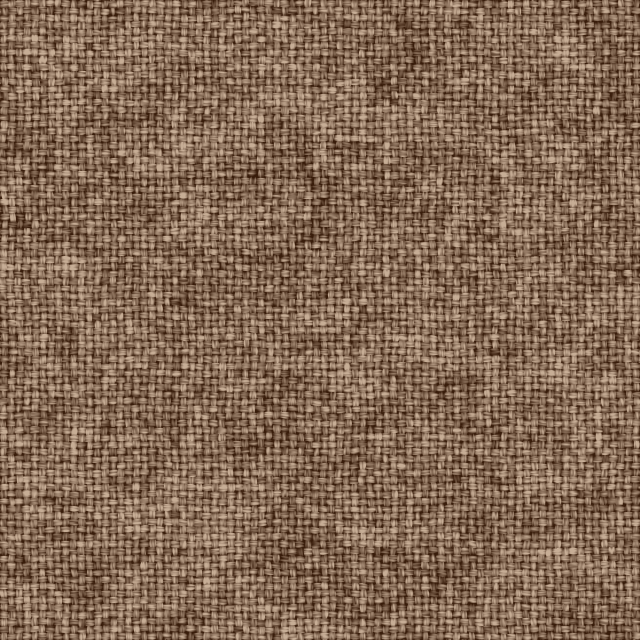
Reproduce this texture procedurally as a WebGL 2 fragment shader.

```glsl
#version 300 es
precision highp float;
// Brown plain-weave cloth with fibrous, unevenly dyed yarns.

#define YARNS vec2(82.0, 90.0)       // warp yarns across, weft yarns down
#define HALF_WIDTH vec2(0.38, 0.41)  // warp and weft half widths, in yarn pitches
#define SLUB 0.18                    // thickness variation along a yarn
#define WANDER 0.35                  // drift of the yarns from a straight grid
#define FIBRE 0.58                   // contrast of the fine fibres
#define DYE 0.34                     // tone variation along each yarn
#define MOTTLE 0.13                  // tone variation over the cloth
#define CONTRAST 1.22
#define BRIGHTNESS 0.59
#define DARK vec3(0.22, 0.11, 0.04)
#define LIGHT vec3(0.73, 0.63, 0.54)

uniform vec2 u_resolution;
out vec4 fragColor;

const float PI = 3.14159;

float hash(vec2 p) {
  vec3 q = fract(p.xyx * vec3(0.1031, 0.1030, 0.0973));
  q += dot(q, q.yzx + 33.33);
  return fract((q.x + q.y) * q.z);
}

float gradientDot(vec2 cell, vec2 offset) {
  float angle = 2.0 * PI * hash(cell);
  return dot(vec2(cos(angle), sin(angle)), offset);
}

// Gradient noise, roughly -0.7 to 0.7
float noise(vec2 p) {
  vec2 i = floor(p), f = fract(p);
  vec2 u = f * f * f * (f * (f * 6.0 - 15.0) + 10.0);
  vec2 e = vec2(1.0, 0.0);
  return mix(mix(gradientDot(i, f), gradientDot(i + e, f - e), u.x),
             mix(gradientDot(i + e.yx, f - e.yx), gradientDot(i + 1.0, f - 1.0), u.x), u.y);
}

// One set of yarns; q.x runs across them, q.y along them.
// Returns height, tone and coverage.
vec3 yarn(vec2 q, float side, float width, float seed, float blur) {
  float id = floor(q.x);
  float lift = side * cos(PI * (q.y - 0.5 + id));
  float sway = 0.2 * noise(vec2(id * 3.7 + seed, q.y * 0.6));
  float across = fract(q.x) - 0.5 + sway;
  float halfWidth = width + 0.06 * lift
                  + SLUB * noise(vec2(id * 5.3 + seed, q.y * 0.45 + 9.0));
  float d = across / halfWidth;
  float bulge = sqrt(max(0.0, 1.0 - d * d));

  // Fibres are stretched along the yarn and slightly twisted
  vec2 strand = vec2(q.x * 3.4 + q.y * 0.12 + seed, q.y * 0.7 + id * 7.1);
  float fibres = noise(strand) + 0.4 * noise(strand * vec2(1.9, 1.7) + 31.0);
  float dye = noise(vec2(id * 2.37 + seed, q.y * 0.16))
            + 0.8 * noise(vec2(id * 4.61 + seed, q.y * 0.7 + 50.0));

  float tone = 0.36 + 0.28 * lift + 0.28 * (bulge - 0.5) + FIBRE * fibres + DYE * dye;
  float cover = 1.0 - smoothstep(halfWidth - blur, halfWidth + blur, abs(across));
  return vec3(lift + 0.3 * bulge, tone, cover);
}

float clothTone(vec2 uv) {
  vec2 p = uv * YARNS;
  p += WANDER * vec2(noise(p * 0.11 + 17.0), noise(p * 0.13 + 83.0));
  vec2 blur = 0.03 + 0.25 * YARNS / u_resolution;
  vec3 warp = yarn(p, 1.0, HALF_WIDTH.x, 11.3, blur.x);
  vec3 weft = yarn(p.yx, -1.0, HALF_WIDTH.y, 237.9, blur.y);

  // Lay the lower yarn on the dark gap, then the upper yarn on top
  float warpOver = smoothstep(-0.12, 0.12, warp.x - weft.x);
  vec3 upper = mix(weft, warp, warpOver);
  vec3 lower = mix(warp, weft, warpOver);
  float gap = 0.06 + 0.2 * noise(p * 1.3);
  float tone = mix(gap, lower.y, lower.z * 0.8);
  tone = mix(tone, upper.y, upper.z);

  // Patches drawn out along both yarn directions
  float patches = noise(uv * vec2(5.0, 8.0) + 3.0)
                + 0.8 * noise(uv * vec2(12.0, 34.0) + 40.0)
                + 0.8 * noise(uv * vec2(36.0, 11.0) + 70.0);
  tone += MOTTLE * patches;
  return clamp(BRIGHTNESS + CONTRAST * (tone - 0.57), 0.0, 1.1);
}

void main() {
  // Average four samples per pixel to keep the fibres smooth
  float tone = 0.0;
  for (int k = 0; k < 4; k++) {
    vec2 offset = vec2(k % 2, k / 2) * 0.5 - 0.25;
    tone += 0.25 * clothTone((gl_FragCoord.xy + offset) / u_resolution);
  }
  fragColor = vec4(mix(DARK, LIGHT, tone), 1.0);
}
```
